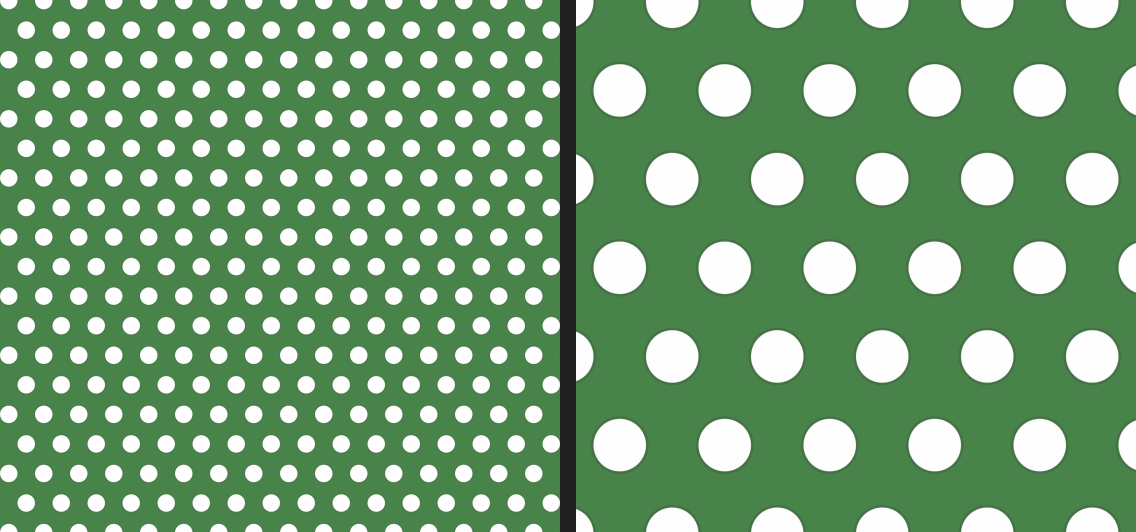
Left, the full canvas; right, a detail of the centre.
Give the GLSL for this pattern, as a Shadertoy shader.

```glsl
const float COLUMNS = 16.0;
const float ROWS = 18.0;            // even, so the stagger wraps
const float DOT_RADIUS = 0.25;      // lengths are in column widths
const float RIM_WIDTH = 0.024;
const float FIRST_COLUMN = 0.25;    // centre of the first dot in even rows
const float FIRST_ROW = 0.02;       // drop of the top row, in row heights
const float STAGGER = 0.5;

const vec3 GROUND_COLOR = vec3(0.282, 0.514, 0.290);
const vec3 RIM_COLOR = vec3(0.265, 0.445, 0.270);
const vec3 DOT_COLOR = vec3(0.996);

// Signed distance to the nearest dot of the staggered grid
float dotDistance(vec2 uv, float rowHeight) {
    float y = (1.0 - uv.y) * ROWS - FIRST_ROW;
    float row = floor(y + 0.5);
    float x = uv.x * COLUMNS - FIRST_COLUMN - STAGGER * mod(row, 2.0);
    vec2 offset = vec2(fract(x + 0.5) - 0.5, (y - row) * rowHeight);
    return length(offset) - DOT_RADIUS;
}

// Antialiased coverage of the inside of a shape
float coverage(float dist, float pixel) {
    return 1.0 - smoothstep(-0.75 * pixel, 0.75 * pixel, dist);
}

void mainImage(out vec4 fragColor, in vec2 fragCoord) {
    vec2 uv = fragCoord / iResolution.xy;
    float pixel = COLUMNS / iResolution.x;
    float rowHeight = iResolution.y / ROWS * pixel;
    float dist = dotDistance(uv, rowHeight);

    // Ground, thin dark rim, white dot
    vec3 color = mix(GROUND_COLOR, RIM_COLOR, coverage(dist - RIM_WIDTH, pixel));
    color = mix(color, DOT_COLOR, coverage(dist, pixel));
    fragColor = vec4(color, 1.0);
}
```
